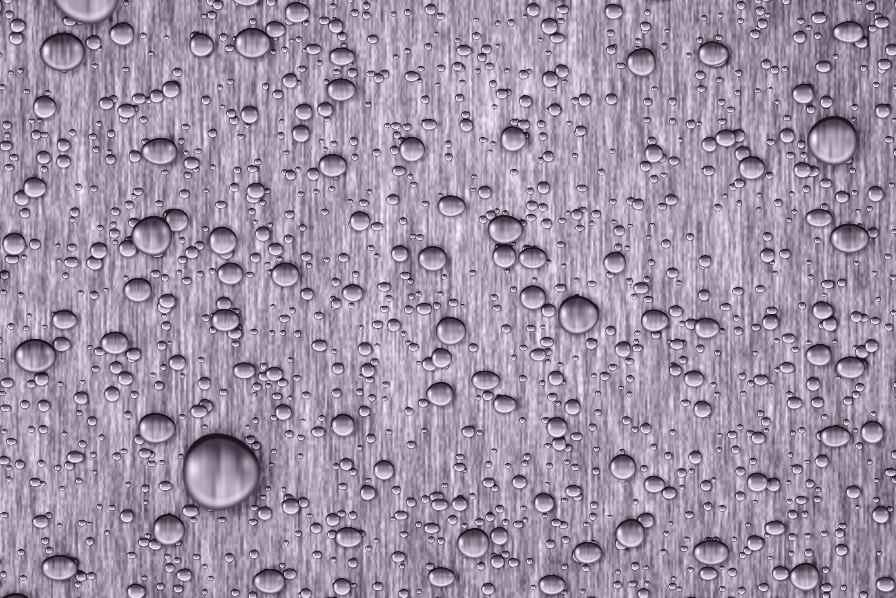
A WebGL 1 fragment shader for this texture:

```glsl
precision highp float;
// Water drops of many sizes beaded on vertically brushed, mauve-grey metal.
uniform vec2 u_resolution;

const vec3 DARK_METAL = vec3(0.27, 0.22, 0.28);
const vec3 LIGHT_METAL = vec3(0.83, 0.79, 0.86);

float hash(vec2 p) {
  vec3 v = fract(p.xyx * 0.1031);
  v += dot(v, v.yzx + 33.33);
  return fract((v.x + v.y) * v.z);
}

vec2 hash2(vec2 p) {
  return vec2(hash(p), hash(p + 71.7));
}

float noise(vec2 p) {
  vec2 i = floor(p);
  vec2 f = fract(p);
  f = f * f * (3.0 - 2.0 * f);
  float low = mix(hash(i), hash(i + vec2(1.0, 0.0)), f.x);
  float high = mix(hash(i + vec2(0.0, 1.0)), hash(i + 1.0), f.x);
  return mix(low, high, f.y);
}

// Tone of the brushed sheet: fine vertical scratches under a soft, uneven light.
float brushedMetal(vec2 p, vec2 middle) {
  float scratches = 0.40 * (noise(p * vec2(210.0, 13.0)) - 0.5)
                  + 0.46 * (noise(p * vec2(310.0, 34.0) + 40.0) - 0.5)
                  + 0.15 * (noise(p * vec2(80.0, 7.0) + 90.0) - 0.5)
                  + 0.34 * (noise(p * vec2(330.0, 150.0) + 17.0) - 0.5);
  vec2 away = (p - middle) * vec2(0.8, 1.0);
  float light = 0.78 - 0.45 * dot(away, away);
  light += 0.16 * (noise(p * 2.3 + 5.0) - 0.5);
  return light + scratches;
}

// Tone inside a drop; q is the position in drop radii, d its distance.
float dropTone(vec2 q, float d, float radius, float seed) {
  float large = smoothstep(0.012, 0.040, radius);
  // Dark cap, mid-grey body and a bright foot.
  float tone = mix(0.0, 0.50, smoothstep(0.75, 0.15, q.y));
  tone += mix(0.50, 0.22, large) * smoothstep(0.15, -0.45, q.y);
  float streaks = noise(vec2(q.x * 8.0, q.y * 1.1) + seed * 50.0) - 0.5;
  tone += streaks * 0.60 * large * smoothstep(1.0, 0.5, d);
  // Thin bright lens arc near the foot, then a dark rim.
  tone += 0.25 * smoothstep(0.16, 0.0, abs(d - 0.78)) * smoothstep(-0.1, -0.7, q.y);
  tone -= 0.65 * smoothstep(0.82, 1.0, d);
  // Side glints of the lamps.
  vec2 left = (q - vec2(-0.72, 0.10)) * vec2(7.0, 3.5);
  vec2 right = (q - vec2(0.62, 0.25)) * vec2(9.0, 5.0);
  return tone + 0.80 * exp(-dot(left, left)) + 0.35 * exp(-dot(right, right));
}

// Lays one size class of drops, scattered on a jittered grid, over a tone.
float addDrops(float tone, vec2 p, float cell, float density,
               float smallest, float biggest, float seed, float pixel) {
  vec2 home = floor(p / cell);
  for (int y = -1; y <= 1; y++) {
    for (int x = -1; x <= 1; x++) {
      vec2 id = home + vec2(float(x), float(y));
      vec2 key = id + seed * 19.0 + 100.0;
      if (hash(key) > density) continue;
      vec2 center = (id + 0.12 + 0.76 * hash2(key + 13.1)) * cell;
      float pick = hash(key + 29.3);
      float radius = mix(smallest, biggest, pick * sqrt(pick));
      vec2 form = hash2(key + 47.9);

      // Wide outline with a small individual lopsidedness; big drops stay round.
      vec2 q = (p - center) / radius;
      float squash = 0.50 * smoothstep(0.055, 0.025, radius);
      q.y *= 1.02 + squash * form.x * form.x;
      q.y *= 1.0 + 0.28 * (form.y - 0.5) * q.x;
      float d = length(q);

      // Contact shadow hugs the outline, a little to the right.
      float shadow = smoothstep(1.40, 0.95, length(q - vec2(0.12, 0.0)));
      tone -= 0.34 * shadow;
      float edge = max(0.7 * pixel / radius, 0.04);
      float cover = 1.0 - smoothstep(1.0 - edge, 1.0 + edge, d);
      tone = mix(tone, dropTone(q, d, radius, pick), cover);
    }
  }
  return tone;
}

void main() {
  float pixel = 1.0 / u_resolution.y;
  vec2 p = gl_FragCoord.xy * pixel;
  vec2 middle = vec2(0.42 * u_resolution.x * pixel, 0.54);

  float tone = brushedMetal(p, middle);
  // From mist-fine beads up to a few big drops.
  tone = addDrops(tone, p, 0.029, 0.50, 0.004, 0.008, 1.0, pixel);
  tone = addDrops(tone, p, 0.050, 0.52, 0.008, 0.014, 2.0, pixel);
  tone = addDrops(tone, p, 0.088, 0.54, 0.014, 0.025, 3.0, pixel);
  tone = addDrops(tone, p, 0.165, 0.50, 0.024, 0.038, 4.0, pixel);
  tone = addDrops(tone, p, 0.440, 0.50, 0.042, 0.075, 5.0, pixel);

  vec3 color = mix(DARK_METAL, LIGHT_METAL, clamp(tone, -0.25, 1.25));
  gl_FragColor = vec4(color, 1.0);
}
```
